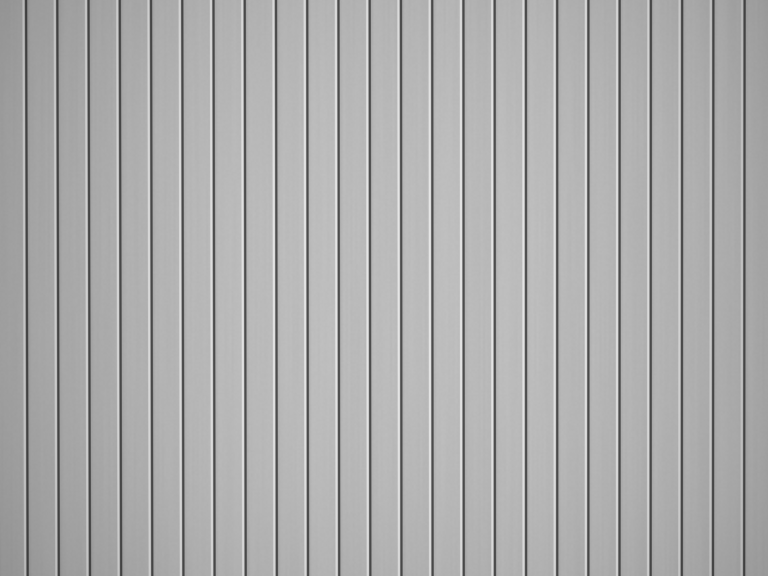
Write a WebGL 1 fragment shader that draws this texture.

```glsl
precision highp float;
// Vertical grey cladding: flat slats parted by thin dark grooves, each groove
// with a bright bevel on its left. Slats repeat by fract; a soft vignette,
// slight fanning of the grooves, per-slat tone and faint brushing vary them.

uniform vec2 u_resolution;

// Layout, in canvas widths
const float PITCH = 0.04062;
const float FIRST_GROOVE = 0.0350;
const float FAN = 0.003;            // lean of the grooves, strongest at left

// Groove profile, in slat widths
const float GROOVE_HALF = 0.036;
const float BEVEL_OFFSET = -0.083;
const float BEVEL_HALF = 0.034;
const float EDGE_SOFT = 0.026;
const float SHADE_REACH = 0.16;

// Tones
const vec3 SLAT = vec3(0.738);
const vec3 GROOVE = vec3(0.30);
const vec3 BEVEL = vec3(0.90);
const float SLAT_VARIATION = 0.016;
const float BRUSH_AMOUNT = 0.014;
const float GRAIN_AMOUNT = 0.010;
const float VIGNETTE = 0.20;

float hash(vec2 p) {
  vec3 q = fract(vec3(p.xyx) * 0.1031);
  q += dot(q, q.yzx + 33.33);
  return fract((q.x + q.y) * q.z);
}

float noise(vec2 p) {
  vec2 cell = floor(p);
  vec2 f = fract(p);
  f = f * f * (3.0 - 2.0 * f);
  float low = mix(hash(cell), hash(cell + vec2(1.0, 0.0)), f.x);
  float high = mix(hash(cell + vec2(0.0, 1.0)), hash(cell + 1.0), f.x);
  return mix(low, high, f.y);
}

// Soft stripe centred on zero
float stripe(float d, float halfWidth, float soft) {
  return 1.0 - smoothstep(halfWidth - soft, halfWidth + soft, abs(d));
}

void main() {
  vec2 uv = gl_FragCoord.xy / u_resolution;

  // Slat index and signed distance to the nearest groove
  float lean = FAN * (uv.y - 0.5) * (0.75 - uv.x);
  float slatPos = (uv.x - FIRST_GROOVE + lean) / PITCH;
  float slat = floor(slatPos);
  float across = fract(slatPos);
  float d = fract(slatPos + 0.5) - 0.5;
  float pixel = 1.0 / (u_resolution.x * PITCH);
  float soft = max(EDGE_SOFT, 0.6 * pixel);

  // Slat face: small tone changes and a gentle curve across
  vec3 color = SLAT;
  color += SLAT_VARIATION * (hash(vec2(slat + 7.0, 3.0)) - 0.5);
  color += 0.020 * (0.5 - across) * smoothstep(0.3, 1.0, uv.x);
  color -= 0.045 * (1.0 - smoothstep(0.0, SHADE_REACH, across));

  // Brushed streaks and fine grain
  color += BRUSH_AMOUNT * (noise(uv * vec2(330.0, 5.0)) - 0.5);
  color += GRAIN_AMOUNT * (noise(uv * vec2(400.0, 300.0)) - 0.5);

  // Bevel highlight, then the groove over it
  float bevel = stripe(d - BEVEL_OFFSET, BEVEL_HALF, soft);
  float bevelFade = 1.0 - 0.35 * smoothstep(0.8, 1.0, uv.x);
  color = mix(color, BEVEL, bevel * bevelFade);
  color = mix(color, GROOVE, stripe(d, GROOVE_HALF, soft));

  // Darker towards the sides and corners
  vec2 fromCentre = (uv - vec2(0.53, 0.52)) * 2.0;
  float falloff = 0.72 * pow(abs(fromCentre.x), 2.4)
                + 0.28 * pow(abs(fromCentre.y), 2.4);
  color *= 1.0 - VIGNETTE * falloff;

  gl_FragColor = vec4(color, 1.0);
}
```
